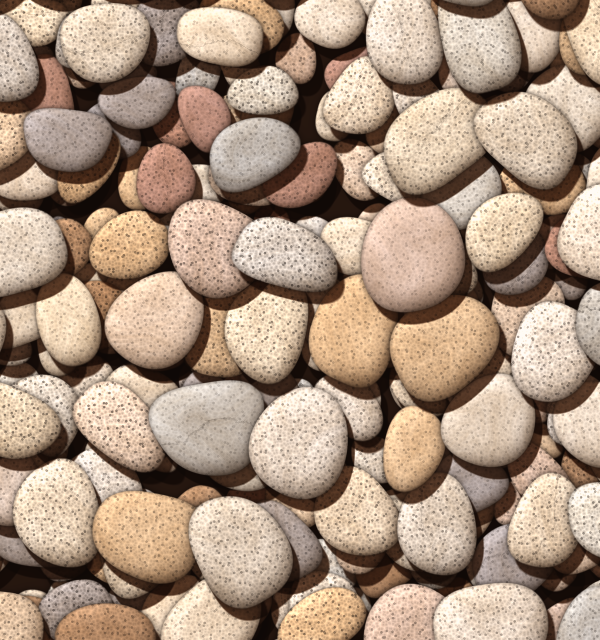
Reproduce this texture procedurally as a WebGL 2 fragment shader.

```glsl
#version 300 es
precision highp float;
// Draws a bed of smooth sunlit river pebbles, piled in layers with hard cast shadows.

uniform vec2 u_resolution;
out vec4 fragColor;

const float TAU = 6.2831853;
const vec3 SHADOW_TINT = vec3(0.28, 0.20, 0.15);
const vec3 GAP_COLOR = vec3(0.10, 0.06, 0.04);
const vec2 SHADOW_OFFSET = vec2(0.011, -0.019);
const vec3 SUN = vec3(-0.36, 0.55, 0.75);

const vec3 STONES[14] = vec3[14](
    vec3(0.89, 0.83, 0.75), vec3(0.88, 0.81, 0.72), vec3(0.88, 0.85, 0.80),
    vec3(0.88, 0.77, 0.65), vec3(0.86, 0.72, 0.56), vec3(0.73, 0.71, 0.68),
    vec3(0.63, 0.59, 0.57), vec3(0.70, 0.53, 0.46), vec3(0.66, 0.51, 0.38),
    vec3(0.88, 0.79, 0.71), vec3(0.90, 0.84, 0.77), vec3(0.87, 0.82, 0.76),
    vec3(0.80, 0.69, 0.61), vec3(0.90, 0.83, 0.73));

vec3 hash3(vec2 p) {
    vec3 h = fract(p.xyx * vec3(0.1031, 0.1030, 0.0973));
    h += dot(h, h.yxz + 33.33);
    return fract((h.xxy + h.yzz) * h.zyx);
}

mat2 rotation(float a) {
    float c = cos(a), s = sin(a);
    return mat2(c, s, -s, c);
}

// Distance to the nearest jittered point, in cells
float cellular(vec2 p) {
    vec2 cell = floor(p);
    float nearest = 1.0;
    for (int j = -1; j <= 1; j++)
        for (int i = -1; i <= 1; i++) {
            vec2 c = cell + vec2(i, j);
            nearest = min(nearest, length(c + hash3(c).xy - p));
        }
    return nearest;
}

// Warped sine octaves, about -1 to 1
float layeredSines(vec2 p) {
    float sum = 0.0, amp = 0.5;
    for (int i = 0; i < 6; i++) {
        p += 0.7 * sin(p.yx * 1.3 + float(i));
        sum += amp * sin(p.x) * sin(p.y + 1.0);
        p = rotation(0.9) * p * 1.9;
        amp *= 0.72;
    }
    return sum;
}

// Maps a point to pebble space, where the rounded, uneven outline is length 1
vec2 pebbleSpace(vec2 p, vec2 radii, float angle, vec3 rnd) {
    vec2 q = p * rotation(angle) / radii;
    q.x *= 1.0 + 0.32 * (rnd.x - 0.5) * clamp(q.y, -1.5, 1.5);
    float power = mix(2.0, 2.6, rnd.y);
    vec2 a = pow(abs(q) + 1e-4, vec2(power));
    float r = pow(a.x + a.y, 1.0 / power);
    float theta = atan(q.y, q.x + 1e-5);
    r *= 1.0 + 0.04 * sin(3.0 * theta + TAU * rnd.z) + 0.025 * sin(2.0 * theta + TAU * rnd.x);
    return q * r / (length(q) + 1e-4);
}

vec3 pebbleColor(vec2 q, float angle, vec3 rnd, vec3 tone, vec2 grain) {
    vec3 albedo = STONES[int(rnd.z * 13.99)];
    albedo *= 1.0 + 0.10 * (tone.x - 0.5) + vec3(0.03, 0.0, -0.05) * (tone.y - 0.5);
    // Mottling, fine grain, dark pits and an occasional faint vein
    float mottle = layeredSines(q * 2.2 + rnd.xy * 40.0);
    albedo *= 1.0 + vec3(0.07, 0.09, 0.12) * mottle;
    float rough = mix(0.14, 0.42, rnd.x);
    albedo *= 1.0 + rough * (grain.x - 0.45);
    albedo *= 1.0 - rough * smoothstep(0.24, 0.10, grain.y);
    float vein = abs(q.y + 0.8 * (tone.x - 0.5) + 0.16 * sin(q.x * 3.0 + TAU * tone.y) + 0.12 * mottle);
    albedo *= 1.0 - 0.14 * step(0.82, tone.z) * smoothstep(0.04, 0.0, vein);
    // Flat crown with a steep rim
    float r = length(q);
    vec3 normal = normalize(vec3(rotation(angle) * q * r * r * r + 0.06 * mottle, 0.9));
    float sun = max(dot(normal, normalize(SUN)), 0.0);
    vec3 light = vec3(0.39, 0.34, 0.30) + vec3(0.88, 0.91, 0.94) * sun;
    return albedo * light * (1.0 - 0.25 * smoothstep(0.92, 1.02, r));
}

// Paints one staggered layer of pebbles over the colour below
vec3 paintLayer(vec3 color, vec2 p, float size, float seed, float amount, vec2 grain, float px) {
    vec2 g = p / size;
    float row0 = floor(g.y);
    for (int j = -1; j <= 1; j++)
        for (int i = -1; i <= 1; i++) {
            float row = row0 + float(j);
            float shift = 0.5 * mod(row, 2.0);
            vec2 cell = vec2(floor(g.x - shift) + float(i), row);
            vec3 rnd = hash3(cell + seed);
            vec3 tone = hash3(cell + seed + 71.7);
            vec3 form = hash3(cell + seed + 143.3);
            if (form.z > amount) continue;
            vec2 center = cell + vec2(0.5 + shift, 0.5) + 0.42 * (tone.xy - 0.5);
            vec2 local = p - center * size;
            float major = size * mix(0.45, 0.62, form.x);
            vec2 radii = major * vec2(1.0, mix(0.63, 0.92, form.y));
            float angle = TAU * rnd.y + tone.z;
            vec2 q = pebbleSpace(local, radii, angle, rnd);
            vec2 s = pebbleSpace(local - SHADOW_OFFSET, radii, angle, rnd);
            float d = (length(q) - 1.0) * radii.y;
            float shade = smoothstep(0.0016, -0.0016, (length(s) - 1.0) * radii.y);
            color *= mix(vec3(1.0), SHADOW_TINT, shade);
            color *= 1.0 - 0.45 * exp(-max(d, 0.0) * 300.0);
            if (d < px)
                color = mix(color, pebbleColor(q, angle, rnd, tone, grain), smoothstep(px, -px, d));
        }
    return color;
}

void main() {
    vec2 p = gl_FragCoord.xy / u_resolution.y;
    float px = 0.8 / u_resolution.y;
    vec2 grain = vec2(cellular(p * 190.0), cellular(p * 85.0 + 17.0));
    vec3 color = GAP_COLOR;
    color = paintLayer(color, p, 0.085, 11.0, 1.0, grain, px);
    color = paintLayer(color, p + 0.031, 0.116, 37.0, 0.93, grain, px);
    color = paintLayer(color, p + 0.057, 0.152, 83.0, 0.86, grain, px);
    // Lift the deepest shade to a warm brown-black
    color = vec3(0.055, 0.032, 0.022) + color * vec3(0.94, 0.96, 0.97);
    fragColor = vec4(min(color, vec3(1.0, 0.985, 0.96)), 1.0);
}
```
